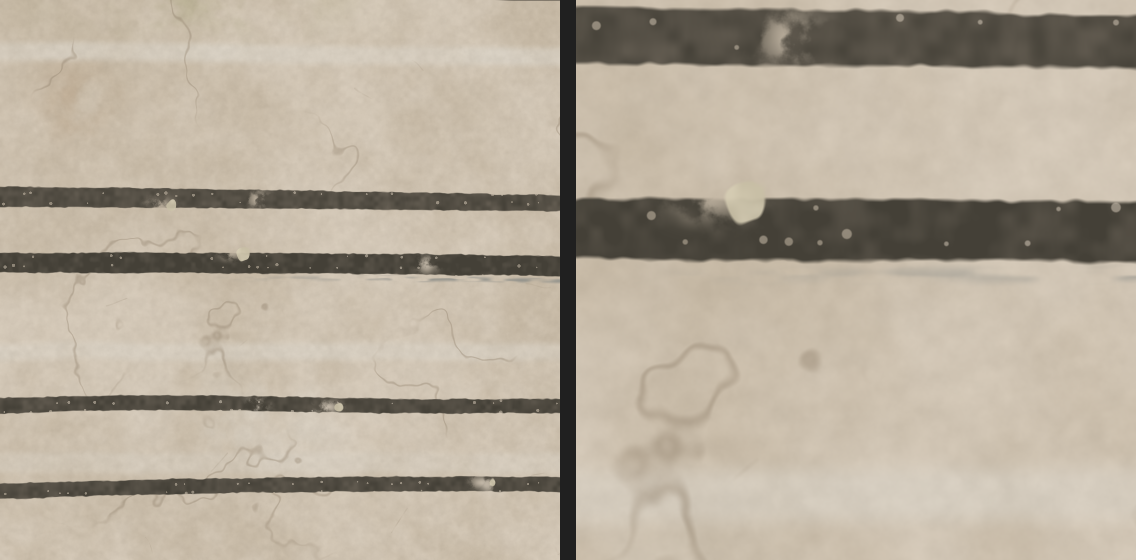
Left: the whole. Right: its middle third, enlarged.
Give the GLSL for this texture, as a three.js fragment shader.

```glsl
// Aged plaster crossed by four hand-painted dark rules and three pale bands.
// Each rule is a gentle curve with a ragged edge, uneven ink, specks and chips;
// layered value noise gives the plaster its mottling, cracks and stains.

varying vec2 vUv;

const vec3 PLASTER_LIGHT = vec3(0.825, 0.780, 0.715);
const vec3 PLASTER_TAN   = vec3(0.770, 0.718, 0.640);
const vec3 CHALK         = vec3(0.850, 0.825, 0.780);
const vec3 OLIVE_STAIN   = vec3(0.710, 0.680, 0.560);
const vec3 RUST_STAIN    = vec3(0.700, 0.610, 0.500);
const vec3 CRACK_COLOR   = vec3(0.600, 0.540, 0.460);
const vec3 INK_DARK      = vec3(0.265, 0.250, 0.215);
const vec3 INK_FADED     = vec3(0.420, 0.390, 0.345);
const vec3 SMEAR_COLOR   = vec3(0.570, 0.570, 0.545);
const vec3 CHIP_COLOR    = vec3(0.815, 0.780, 0.680);

// One component per rule, from the top one down.
const vec4 Y_LEFT     = vec4(0.6484, 0.5306, 0.2754, 0.1224);
const vec4 Y_MIDDLE   = vec4(0.6439, 0.5299, 0.2786, 0.1341);
const vec4 Y_RIGHT    = vec4(0.6367, 0.5247, 0.2754, 0.1348);
const vec4 SWAY       = vec4(0.0, 0.0, 0.003, 0.0);
const vec4 HALF_LEFT  = vec4(0.0182, 0.0178, 0.0137, 0.0135);
const vec4 HALF_RIGHT = vec4(0.0143, 0.0180, 0.0125, 0.0128);
const vec4 FADE       = vec4(0.42, 0.12, 0.30, 0.34);
const vec4 CHIP_X     = vec4(0.306, 0.434, 0.605, 0.880);
const vec4 CHIP_SIDE  = vec4(-0.7, 1.0, -0.3, 0.2);
const vec4 CHIP_SIZE  = vec4(0.008, 0.013, 0.006, 0.005);
const vec4 WEAR_X     = vec4(0.460, 0.762, 0.460, 0.870);

const float SOFT = 0.0016;
const float SPECK_CELLS = 62.0;
const int SCRATCHES = 12;

float hash(vec2 p) {
  vec3 q = fract(vec3(p.xyx) * 0.1031);
  q += dot(q, q.yzx + 33.33);
  return fract((q.x + q.y) * q.z);
}

float noise(vec2 p) {
  vec2 i = floor(p), f = fract(p);
  f = f * f * (3.0 - 2.0 * f);
  return mix(mix(hash(i), hash(i + vec2(1.0, 0.0)), f.x),
             mix(hash(i + vec2(0.0, 1.0)), hash(i + 1.0), f.x), f.y);
}

float fbm(vec2 p) {
  float sum = 0.0, amp = 0.5;
  for (int i = 0; i < 5; i++) {
    sum += amp * noise(p);
    p = mat2(1.6, 1.2, -1.2, 1.6) * p + 17.3;
    amp *= 0.5;
  }
  return sum / 0.96875;
}

float blob(vec2 p, vec2 center, vec2 size) {
  vec2 q = (p - center) / size;
  return exp(-dot(q, q));
}

float segment(vec2 p, vec2 a, vec2 d) {
  return length(p - a - d * clamp(dot(p - a, d) / dot(d, d), 0.0, 1.0));
}

// Soft horizontal strip with patchy coverage.
float paleBand(vec2 p, float y, float halfWidth) {
  float d = abs(p.y - y + 0.006 * (noise(p * vec2(7.0, 3.0)) - 0.5));
  return smoothstep(halfWidth + 0.009, halfWidth - 0.009, d) * (0.45 + 0.6 * fbm(p * 9.0));
}

vec3 plaster(vec2 p) {
  float mottle = 0.65 * fbm(p * 5.0 + 3.0) + 0.35 * fbm(p * 24.0);
  vec3 col = mix(PLASTER_LIGHT, PLASTER_TAN, smoothstep(0.30, 0.78, mottle + 0.06 * (p.y - 0.5)));
  float patchy = smoothstep(0.25, 0.75, fbm(p * 18.0 + 40.0));
  col = mix(col, OLIVE_STAIN, 0.75 * patchy * blob(p, vec2(0.36, 1.0), vec2(0.22, 0.06)));
  col = mix(col, RUST_STAIN, 0.55 * patchy * blob(p, vec2(0.14, 0.82), vec2(0.07, 0.07)));
  // Pale bands and chalky blooms
  col = mix(col, CHALK, 0.75 * paleBand(p, 0.909 - 0.010 * p.x, 0.016));
  col = mix(col, CHALK, 0.70 * paleBand(p, 0.373, 0.015));
  col = mix(col, CHALK, 0.45 * paleBand(p, 0.174, 0.018));
  col = mix(col, CHALK, 0.55 * patchy * blob(p, vec2(0.46, 0.25), vec2(0.20, 0.10)));
  // Hairline cracks and short scratches
  float ridge = abs(fbm(p * 4.5 + 8.0) - 0.5);
  float crack = smoothstep(0.013, 0.0, ridge) * smoothstep(0.45, 0.68, noise(p * 7.0 + 21.0));
  for (int i = 0; i < SCRATCHES; i++) {
    float k = float(i) + 1.0;
    vec2 start = vec2(hash(vec2(k, 2.0)), hash(vec2(k, 5.0)));
    vec2 run = 0.07 * vec2(hash(vec2(k, 7.0)) - 0.3, hash(vec2(k, 9.0)) - 0.5) + 0.006;
    float d = segment(p + 0.008 * (noise(p * 35.0) - 0.5), start, run);
    crack = max(crack, 0.6 * smoothstep(0.0022, 0.0, d) * noise(p * 90.0));
  }
  col = mix(col, CRACK_COLOR, 0.42 * crack);
  float grain = fbm(p * 95.0) - 0.5;
  return col + 0.055 * grain;
}

void main() {
  vec2 p = vUv;
  vec3 col = plaster(p);

  // Grey smear below the second rule
  float smearY = p.y - 0.508 + 0.006 * p.x + 0.004 * noise(p * 25.0);
  float smear = smoothstep(0.007, 0.0, abs(smearY)) * smoothstep(0.30, 0.85, p.x);
  col = mix(col, SMEAR_COLOR, 0.9 * smear * smoothstep(0.2, 0.7, noise(p * vec2(45.0, 190.0))));

  // Scattered specks, one candidate per cell
  vec2 cell = floor(p * SPECK_CELLS);
  vec2 spot = 0.3 + 0.4 * vec2(hash(cell + 11.0), hash(cell + 47.0));
  float speckSize = 0.04 + 0.11 * hash(cell + 83.0);
  float speck = smoothstep(speckSize + 0.08, speckSize, length(fract(p * SPECK_CELLS) - spot))
              * step(0.80, hash(cell + 5.0));

  // Painted rules
  for (int i = 0; i < 4; i++) {
    float x = p.x, seed = float(i) * 19.0;
    float y = Y_LEFT[i] * (1.0 - x) * (1.0 - 2.0 * x) + Y_MIDDLE[i] * 4.0 * x * (1.0 - x)
            + Y_RIGHT[i] * x * (2.0 * x - 1.0) + SWAY[i] * sin(6.2832 * x);
    float halfWidth = mix(HALF_LEFT[i], HALF_RIGHT[i], x);
    float ragged = 0.0022 * (noise(vec2(x * 28.0 + seed, p.y * 28.0)) - 0.5)
                 + 0.0020 * (noise(p * 130.0 + seed) - 0.5);
    float ink = smoothstep(SOFT, -SOFT, abs(p.y - y) - halfWidth + ragged);

    float streak = 0.55 * fbm(p * vec2(42.0, 16.0) + seed) + 0.45 * noise(p * 110.0);
    vec3 inkColor = mix(INK_DARK, INK_FADED, clamp(FADE[i] + 1.1 * (streak - 0.5), 0.0, 1.0));

    // Rubbed places thin the ink; chips expose pale filler
    vec2 chipAt = vec2(CHIP_X[i], y + CHIP_SIDE[i] * halfWidth);
    float rub = max(blob(p, vec2(WEAR_X[i], y), vec2(0.018, 0.016)),
                    blob(p, chipAt - vec2(0.020, 0.0), vec2(0.022, 0.012)));
    float wear = smoothstep(0.42, 0.72, fbm(p * 62.0 + seed) + 0.16 * rub) * rub;
    ink *= 1.0 - 0.85 * max(wear, 0.65 * speck);
    col = mix(col, inkColor, ink);

    float chipEdge = length(p - chipAt) + 0.007 * (noise(p * 100.0 + seed) - 0.5);
    float chip = smoothstep(CHIP_SIZE[i] + SOFT, CHIP_SIZE[i] - SOFT, chipEdge);
    col = mix(col, CHIP_COLOR + 0.08 * (noise(p * 120.0) - 0.5), 0.9 * chip);
  }

  // Dark sliver at the upper right edge
  float sliver = smoothstep(0.0, 0.002, p.y - 0.9975) * smoothstep(0.88, 0.92, p.x);
  col = mix(col, INK_FADED, 0.8 * sliver);

  gl_FragColor = vec4(clamp(col, 0.0, 1.0), 1.0);
}
```
